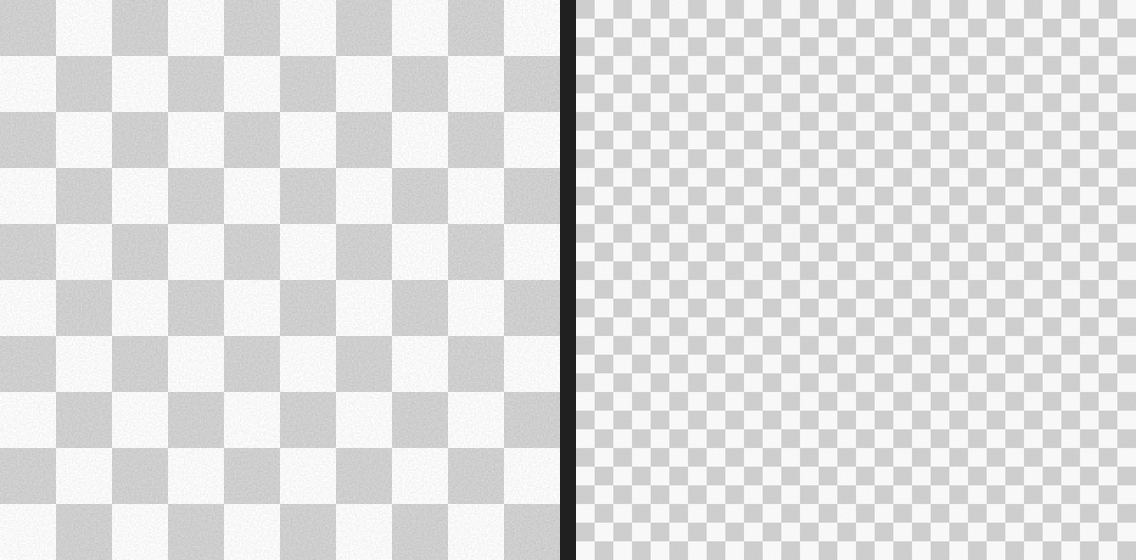
Left, the tile; right, the same tile 3 across and 3 down.
Give the GLSL for this pattern, as a three.js fragment shader.

```glsl
// Grey and white checkerboard of ten by ten squares with a fine paper grain.
varying vec2 vUv;

const float SQUARES = 10.0;
const vec3 GREY = vec3(0.807);
const vec3 WHITE = vec3(0.972);
const float FINE_CELLS = 320.0;
const float SOFT_CELLS = 170.0;
const float FINE_STRENGTH = 0.055;
const float SOFT_STRENGTH = 0.018;

// Pseudo-random unit vector for a lattice point
vec2 gradientAt(vec2 cell, float period) {
  vec3 q = fract(mod(cell, period).xyx * vec3(0.1031, 0.1030, 0.0973));
  q += dot(q, q.yzx + 33.33);
  float angle = 6.28319 * fract((q.x + q.y) * q.z);
  return vec2(cos(angle), sin(angle));
}

// Gradient noise that wraps after a whole number of cells
float tiledNoise(vec2 uv, float period) {
  vec2 p = uv * period;
  vec2 cell = floor(p);
  vec2 f = p - cell;
  vec2 blend = f * f * f * (f * (f * 6.0 - 15.0) + 10.0);
  vec2 e = vec2(1.0, 0.0);
  float a = dot(gradientAt(cell, period), f);
  float b = dot(gradientAt(cell + e.xy, period), f - e.xy);
  float c = dot(gradientAt(cell + e.yx, period), f - e.yx);
  float d = dot(gradientAt(cell + e.xx, period), f - e.xx);
  return mix(mix(a, b, blend.x), mix(c, d, blend.x), blend.y);
}

// Smoothed checks: 1 on squares of even parity, 0 on odd ones
float checker(vec2 p, vec2 halfEdge) {
  vec2 signedDistance = abs(fract(p * 0.5 - 0.25) * 2.0 - 1.0) - 0.5;
  vec2 wave = clamp(signedDistance / halfEdge, -1.0, 1.0);
  return 0.5 + 0.5 * wave.x * wave.y;
}

// Fine speckle over a slightly softer mottling
float paperGrain(vec2 uv) {
  return FINE_STRENGTH * tiledNoise(uv, FINE_CELLS)
       + SOFT_STRENGTH * tiledNoise(uv, SOFT_CELLS);
}

void main() {
  vec2 p = vUv * SQUARES;
  vec2 halfEdge = max(0.5 * fwidth(p), vec2(0.0001));
  vec3 color = mix(GREY, WHITE, checker(p, halfEdge));
  color += paperGrain(vUv);
  gl_FragColor = vec4(clamp(color, 0.0, 1.0), 1.0);
}
```
